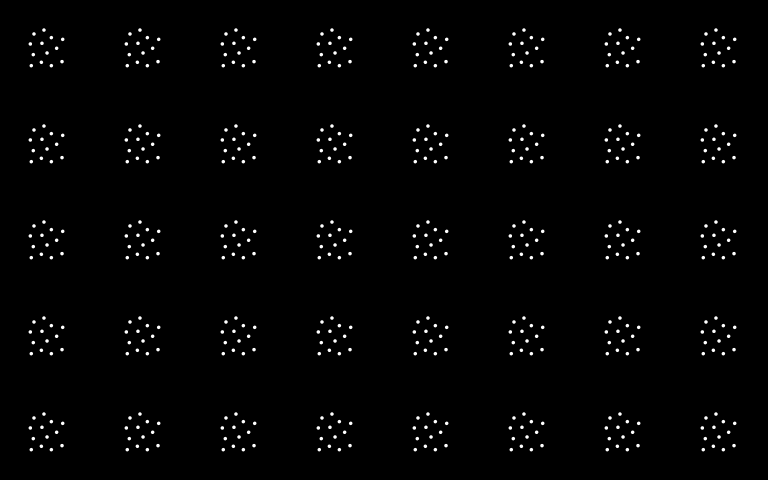
A Shadertoy shader for this pattern:

```glsl
// A grid of identical clusters of small white dots on black.
// Space is folded into whole cells with fract, then the nearest dot of the
// cluster gives a distance that is turned into a smooth-edged disc.

const vec2 REPEATS = vec2(8.0, 5.0);       // cells across and down
const float DOT_RADIUS = 0.018;            // in cell widths
const vec3 BACKGROUND = vec3(0.0);
const vec3 DOT_COLOR = vec3(1.0);

// Dot centres of one cluster, in cell units from the lower left
const int DOT_COUNT = 13;
const vec2 CLUSTER[DOT_COUNT] = vec2[DOT_COUNT](
    vec2(0.458, 0.687), vec2(0.354, 0.646), vec2(0.535, 0.608),
    vec2(0.653, 0.590), vec2(0.316, 0.542), vec2(0.437, 0.549),
    vec2(0.590, 0.497), vec2(0.347, 0.431), vec2(0.490, 0.448),
    vec2(0.326, 0.316), vec2(0.431, 0.351), vec2(0.535, 0.316),
    vec2(0.646, 0.358));

// Signed distance to the nearest dot of the cluster
float clusterDistance(vec2 cell) {
    float nearest = 1.0;
    for (int i = 0; i < DOT_COUNT; i++) {
        nearest = min(nearest, distance(cell, CLUSTER[i]));
    }
    return nearest - DOT_RADIUS;
}

void mainImage(out vec4 fragColor, in vec2 fragCoord) {
    // Whole number of cells, so opposite edges join
    vec2 cell = fract(fragCoord / iResolution.xy * REPEATS);

    // Edge softened over one pixel, measured in cell units
    float pixel = REPEATS.y / iResolution.y;
    float coverage = clamp(0.5 - clusterDistance(cell) / pixel, 0.0, 1.0);

    fragColor = vec4(mix(BACKGROUND, DOT_COLOR, coverage), 1.0);
}
```
